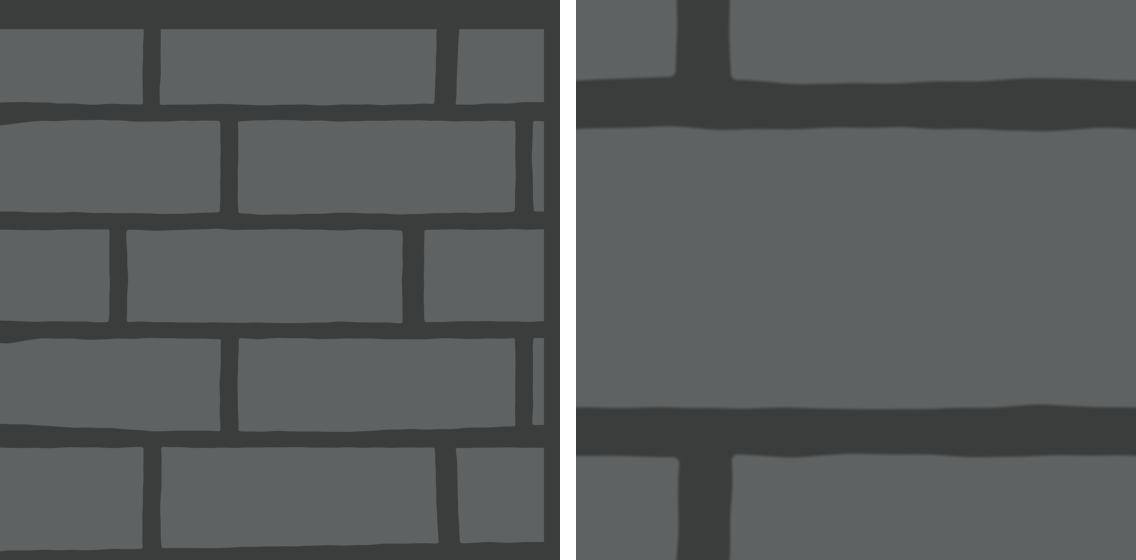
Left, the full canvas; right, a detail of the centre.
Reproduce this pattern procedurally as a Shadertoy shader.

```glsl
// A flat brick wall: five staggered courses of long grey bricks in dark mortar.
// Each brick is a rounded box whose four edges waver with 1D gradient noise;
// straight mortar bands close the wall at the top and the right.

const vec3 BRICK = vec3(0.373, 0.386, 0.387);
const vec3 MORTAR = vec3(0.230, 0.238, 0.236);

const float COURSES = 5.0;
const float COURSE_PITCH = 0.1945;   // height of brick plus bed joint
const float WALL_BASE = 0.0205;
const float BRICK_PITCH = 0.527;     // length of brick plus head joint
const float BED_HALF = 0.0142;
const float HEAD_HALF = 0.0158;
const float CORNER = 0.004;
const vec2 WALL_END = vec2(0.9714, 0.948);

float hash(float n) {
    n = fract(n * 0.1031);
    n *= n + 33.33;
    return fract(n * (n + n));
}

// 1D gradient noise, roughly -0.5 to 0.5
float gradientNoise(float t, float seed) {
    float cell = floor(t);
    float f = t - cell;
    float g0 = 2.0 * hash(cell + seed * 37.0 + 11.0) - 1.0;
    float g1 = 2.0 * hash(cell + seed * 37.0 + 12.0) - 1.0;
    float blend = f * f * f * (f * (6.0 * f - 15.0) + 10.0);
    return mix(g0 * f, g1 * (f - 1.0), blend);
}

// Hand-cut waver of an edge, in canvas units
float waver(float t, float seed) {
    return 0.0045 * gradientNoise(t * 9.0, seed)
         + 0.0022 * gradientNoise(t * 27.0, seed + 5.0);
}

// Stagger of the head joints, symmetric about the middle course
float courseOffset(float course) {
    float fromMiddle = abs(course - 2.0);
    return fromMiddle < 0.5 ? 0.211 : fromMiddle < 1.5 ? 0.409 : 0.271;
}

// Edge of a head joint; side is +1 for its right edge, -1 for its left
float headEdge(float y, float course, float joint, float side) {
    float wide = step(0.5, joint) * (1.0 - mod(course, 2.0));
    float middle = WALL_BASE + (course + 0.5) * COURSE_PITCH;
    float lean = wide * 0.022 * (course - 2.0) * (y - middle);
    float halfWidth = HEAD_HALF + 0.0035 * wide;
    float seed = course * 7.0 + joint * 3.0 + side + 60.0;
    return courseOffset(course) + joint * BRICK_PITCH
         + lean + side * halfWidth + waver(y, seed);
}

// Lower edge of a course; beds widen towards both ends of the wall
float courseBottom(float x, float course) {
    float ends = (2.0 * x - 1.0) * (2.0 * x - 1.0);
    float flare = abs(course - 1.0) < 0.5 ? 0.014 : 0.004;
    float y = WALL_BASE + course * COURSE_PITCH + BED_HALF + flare * ends;
    if (course < 0.5) y = 0.0245 + 0.018 * (x - 0.5);
    return y + waver(x, course + 20.0);
}

// Upper edge of a course, worn down at the left end of odd courses
float courseTop(float x, float course) {
    float worn = 0.008 * mod(course, 2.0) * smoothstep(0.08, 0.0, x);
    float y = WALL_BASE + (course + 1.0) * COURSE_PITCH - BED_HALF;
    return y - worn + waver(x, course + 40.0);
}

// Signed depth inside a rounded box, from the depths to its nearest edges
float roundedDepth(vec2 depth, float radius) {
    vec2 q = radius - depth;
    return radius - length(max(q, 0.0)) - min(max(q.x, q.y), 0.0);
}

float brickDepth(vec2 p) {
    float course = clamp(floor((p.y - WALL_BASE) / COURSE_PITCH), 0.0, COURSES - 1.0);
    float joint = floor((p.x - courseOffset(course)) / BRICK_PITCH);
    float left = headEdge(p.y, course, joint, 1.0);
    float right = headEdge(p.y, course, joint + 1.0, -1.0);
    float bottom = courseBottom(p.x, course);
    float top = courseTop(p.x, course);
    vec2 depth = vec2(min(p.x - left, right - p.x), min(p.y - bottom, top - p.y));
    return roundedDepth(depth, CORNER);
}

void mainImage(out vec4 fragColor, in vec2 fragCoord) {
    vec2 p = fragCoord / iResolution.xy;
    float soft = max(0.0015, 0.75 / iResolution.y);

    // Bricks, cut straight by the closing bands
    vec2 toEnd = WALL_END - p;
    float depth = min(brickDepth(p), min(toEnd.x, toEnd.y));

    float brick = smoothstep(-soft, soft, depth);
    fragColor = vec4(mix(MORTAR, BRICK, brick), 1.0);
}
```
